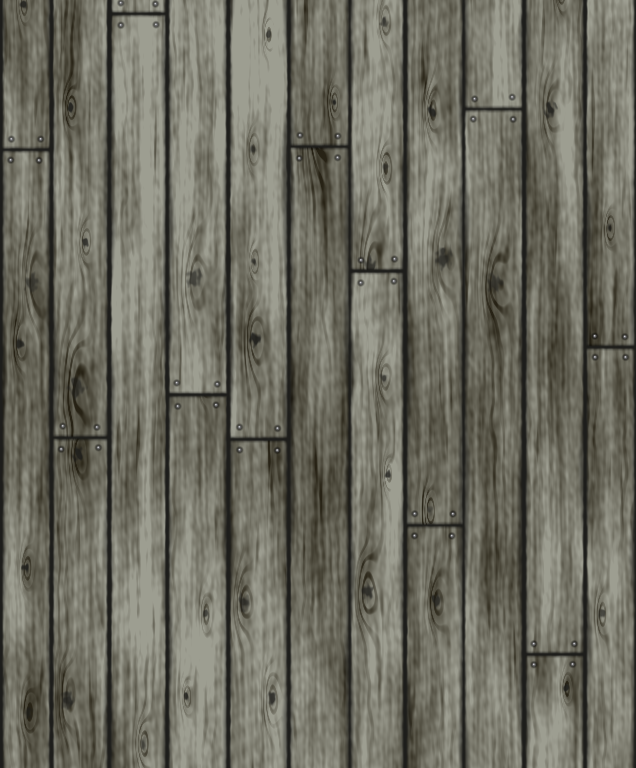
A Shadertoy shader for this texture:

```glsl
#define PLANKS 11
#define ASPECT 0.828
#define GAP_HALF 0.0017
#define BEVEL 0.0075
#define KNOT_CELL 0.15
#define KNOT_CHANCE 0.42
#define NAIL_RADIUS 0.0030
#define NAIL_INSET 0.0143
#define GAP_COLOR vec3(0.115, 0.115, 0.105)
#define WOOD_DARK vec3(0.28, 0.267, 0.215)
#define WOOD_LIGHT vec3(0.56, 0.56, 0.51)
#define NAIL_COLOR vec3(0.42, 0.42, 0.43)

// Plank edges as fractions of the width, joint heights as fractions of the height
const float EDGES[PLANKS + 1] = float[](0.002, 0.081, 0.172, 0.263, 0.359, 0.454,
                                        0.550, 0.637, 0.729, 0.824, 0.920, 1.0);
const float JOINTS[PLANKS] = float[](0.805, 0.430, 0.982, 0.486, 0.428, 0.809,
                                     0.647, 0.316, 0.858, 0.148, 0.548);
// Brightness offset of each plank
const float TONES[PLANKS] = float[](-0.06, 0.02, 0.16, 0.14, 0.10, -0.16,
                                    0.10, -0.16, -0.04, 0.06, 0.02);

vec2 hash2(vec2 p) {
    p = vec2(dot(p, vec2(127.1, 311.7)), dot(p, vec2(269.5, 183.3)));
    return fract(sin(p) * 43758.5);
}

float corner(vec2 cell, vec2 f, vec2 o) {
    return dot(hash2(cell + o) * 2.0 - 1.0, f - o);
}

// Gradient noise, roughly -0.7 to 0.7
float noise(vec2 p) {
    vec2 i = floor(p), f = p - i;
    vec2 u = f * f * f * (f * (f * 6.0 - 15.0) + 10.0);
    return mix(mix(corner(i, f, vec2(0, 0)), corner(i, f, vec2(1, 0)), u.x),
               mix(corner(i, f, vec2(0, 1)), corner(i, f, vec2(1, 1)), u.x), u.y);
}

// Knots of one board: x = swelling of the grain, y = dark core
vec2 knots(vec2 p, float left, float right, float board) {
    vec2 result = vec2(0.0);
    for (int j = -1; j <= 1; j++) {
        float cell = floor(p.y / KNOT_CELL) + float(j);
        vec2 h = hash2(vec2(board * 7.0 + 3.0, cell));
        vec2 k = hash2(h * 91.0 + 5.0);
        if (h.x > KNOT_CHANCE) continue;
        vec2 center = vec2(mix(left, right, 0.25 + 0.5 * k.x),
                           (cell + 0.2 + 0.6 * h.y) * KNOT_CELL);
        float radius = mix(0.0035, 0.0100, k.y * k.y);
        vec2 d = (p - center) / (radius * vec2(1.0, 1.4));
        vec2 e = d / vec2(2.0, 4.5);
        float edge = length(d) + 1.2 * noise(p * vec2(190.0, 110.0) + board);
        result.x += exp(-dot(e, e));
        result.y = max(result.y, smoothstep(1.3, 0.4, edge) * (0.6 + 0.4 * h.y));
    }
    return result;
}

vec3 wood(vec2 p, float left, float right, float board, float plankTone) {
    vec2 knot = knots(p, left, right, board);
    vec2 q = p + hash2(vec2(board, 4.0)) * 20.0;

    // Growth lines bend around the knots
    float phase = q.x * 480.0 + 10.0 * noise(q * vec2(16.0, 3.5))
                + 4.0 * noise(q * vec2(50.0, 22.0)) + 16.0 * knot.x;
    float rings = smoothstep(0.1, 1.0, sin(phase));
    float grain = q.x + 0.012 * knot.x + 0.006 * noise(q * vec2(12.0, 4.0));
    float ringArea = smoothstep(-0.1, 0.4, noise(q * vec2(28.0, 3.0)));

    // Broad fading and stains
    float tone = 0.78 + plankTone + 0.20 * (hash2(vec2(board, 9.0)).x - 0.5);
    tone += 0.45 * noise(p * vec2(3.0, 2.5) + 7.3);
    tone += 0.60 * noise(vec2(board * 3.3, p.y * 3.0));
    tone += 0.85 * noise(q * vec2(14.0, 4.0));
    tone += 0.75 * noise(vec2(grain * 38.0, q.y * 2.5));
    tone += 0.40 * noise(q * vec2(40.0, 16.0));

    // Fibres, cracks and growth lines
    tone += 0.50 * noise(vec2(grain * 95.0, q.y * 4.0));
    tone += 0.62 * noise(vec2(grain * 205.0, q.y * 9.0));
    tone += 0.42 * noise(vec2(q.x * 187.0 + q.y * 31.0, q.y * 73.0 - q.x * 40.0));
    tone -= rings * (0.10 + 0.24 * ringArea + 0.45 * min(knot.x, 1.0));
    tone -= 0.30 * min(knot.x, 1.0);
    float crack = noise(vec2(grain * 130.0, q.y * 9.0) + 31.0);
    tone -= 0.50 * smoothstep(0.28, 0.5, crack);

    vec3 color = mix(WOOD_DARK, WOOD_LIGHT, clamp(tone, -0.45, 1.2));
    return mix(color, GAP_COLOR, 0.9 * knot.y);
}

void mainImage(out vec4 fragColor, in vec2 fragCoord) {
    vec2 uv = fragCoord / iResolution.xy;
    vec2 p = uv * vec2(ASPECT, 1.0);
    float pixel = 1.0 / iResolution.y;

    // Find the plank and the board above or below its joint
    int column = 0;
    for (int i = 1; i < PLANKS; i++) if (uv.x >= EDGES[i]) column = i;
    float left = EDGES[column] * ASPECT, right = EDGES[column + 1] * ASPECT;
    float fromJoint = p.y - JOINTS[column];
    float above = step(0.0, fromJoint);
    float board = float(column) + above * float(PLANKS);
    vec3 color = wood(p, left, right, board, TONES[column]);

    // Worn edges, soft shadow and dark gaps of varied width
    float rightHalf = step(0.5 * (left + right), p.x);
    float wear = 0.0010 * noise(p * vec2(60.0, 25.0)) + 0.0010 * noise(p * vec2(150.0, 90.0));
    float side = min(p.x - left, right - p.x) + wear;
    float end = abs(fromJoint) + 0.6 * wear;
    float stain = BEVEL * (1.0 + 1.6 * noise(vec2(board * 3.7 + rightHalf * 9.1, p.y * 9.0)));
    color *= mix(0.45, 1.0, smoothstep(0.0, stain, side));
    color *= mix(0.50, 1.0, smoothstep(0.0, 0.006, end));
    float seam = float(column) + rightHalf;
    float gapHalf = GAP_HALF * mix(0.5, 1.35, hash2(vec2(seam, 23.0)).x);
    float jointHalf = GAP_HALF * mix(0.4, 0.9, hash2(vec2(column, 17)).x);
    float solid = smoothstep(-pixel, 0.0008 + pixel, side - gapHalf)
                * smoothstep(-pixel, 0.0006 + pixel, end - jointHalf);
    color = mix(GAP_COLOR, color, solid);

    // Two nails at each board end
    vec2 nail = vec2(mix(left + 0.0135, right - 0.0150, rightHalf),
                     JOINTS[column] + (above * 2.0 - 1.0) * NAIL_INSET);
    nail += 0.003 * (hash2(vec2(board, rightHalf + 2.0)) - 0.5);
    float d = length(p - nail);
    color *= 1.0 - 0.5 * smoothstep(NAIL_RADIUS * 2.0, NAIL_RADIUS * 0.8, d);
    color = mix(color, NAIL_COLOR, smoothstep(pixel, -pixel, d - NAIL_RADIUS * 0.7));
    float glint = length(p - nail - NAIL_RADIUS * vec2(-0.1, 0.15));
    color += 0.40 * smoothstep(NAIL_RADIUS * 0.6, 0.0, glint);

    fragColor = vec4(clamp(color, 0.0, 1.0), 1.0);
}
```
